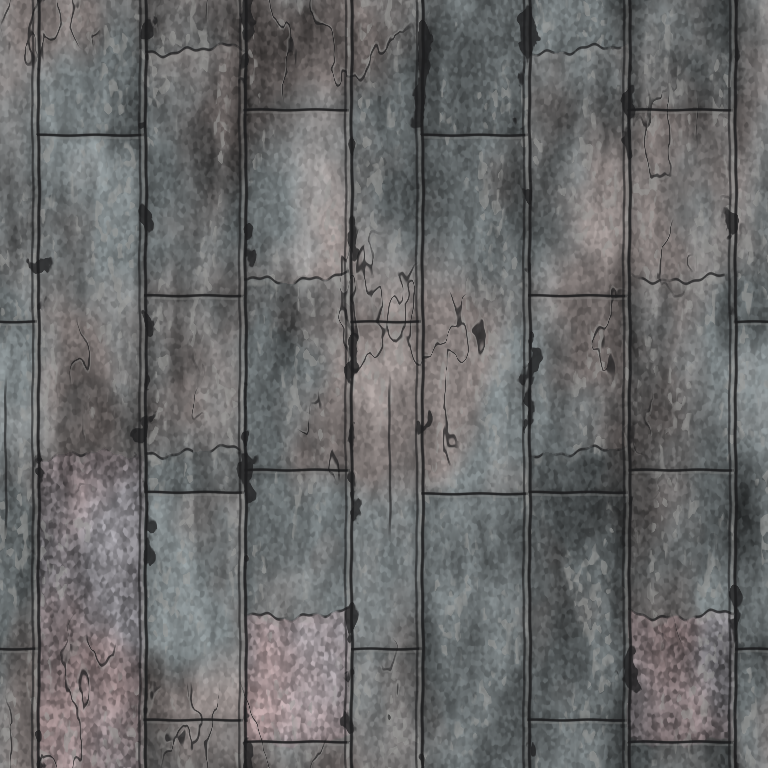
Write a three.js fragment shader that draws this texture.

```glsl
// Weathered metal cladding: four ribbed columns of stacked sheets, repeated twice across.
// Seams are distance lines; stains, grain, flakes and chips come from smooth cellular
// noise, and ragged tears from layered sines. Everything wraps at the canvas edges.
varying vec2 vUv;

const float TAU = 6.28318;
const float REPEATS = 2.0;
const float SHIFT = 0.089;                  // moves the narrow column to the cell start
const vec3 COOL = vec3(0.955, 1.01, 1.025);
const vec3 WARM = vec3(1.045, 0.985, 0.97);
const vec3 ROSE = vec3(1.04, 0.97, 0.99);
const vec3 SOOT = vec3(0.11, 0.11, 0.115);
const vec3 PALE = vec3(0.60, 0.60, 0.59);

float hash(vec2 p) {
  vec3 q = fract(p.xyx * 0.1031);
  q += dot(q, q.yzx + 33.33);
  return fract((q.x + q.y) * q.z);
}

// Smooth cellular noise: random cell values blended by distance to jittered centres.
float cells(vec2 uv, vec2 freq) {
  vec2 p = uv * freq, base = floor(p);
  float sum = 0.0, total = 0.0;
  for (int j = -1; j <= 1; j++) {
    for (int i = -1; i <= 1; i++) {
      vec2 cell = base + vec2(float(i), float(j));
      vec2 id = mod(cell, freq) + freq * 3.0;
      vec2 d = cell + vec2(hash(id + 7.0), hash(id + 31.0)) - p;
      float w = exp(-6.0 * dot(d, d));
      sum += w * hash(id + 59.0);
      total += w;
    }
  }
  return sum / total;
}

float layered(vec2 uv, vec2 freq) {
  float sum = 0.0, amp = 0.5;
  for (int i = 0; i < 4; i++) {
    sum += amp * cells(uv, freq);
    freq *= 2.0;
    amp *= 0.5;
  }
  return sum / 0.9375;
}

float ragged(float x) {
  return 0.005 * sin(TAU * 6.0 * x) + 0.003 * sin(TAU * 19.0 * x + 1.0)
       + 0.0015 * sin(TAU * 47.0 * x + 2.0);
}

float line(float d, float halfWidth) {
  return 1.0 - smoothstep(halfWidth * 0.4, halfWidth * 1.6, abs(d));
}

float band(float v, float lo, float hi, float soft) {
  return smoothstep(lo - soft, lo + soft, v) * (1.0 - smoothstep(hi - soft, hi + soft, v));
}

// Straight seams, ragged tears and the worn height range of a column; 9 means unused.
void columnPlan(float column, float copy, out vec3 seams, out vec2 tears, out vec2 worn) {
  tears = vec2(9.0);
  worn = vec2(-2.0, -1.0);
  if (column < 0.5) {
    seams = vec3(0.155, 0.581, 9.0);
  } else if (column < 1.5) {
    seams = vec3(0.824, copy < 0.5 ? 9.0 : 0.357, 9.0);
    if (copy < 0.5) { tears.x = 0.407; worn = vec2(-0.1, 0.407); }
  } else if (column < 2.5) {
    seams = vec3(0.0625, 0.359, 0.615);
    tears = vec2(0.412, 0.935);
  } else {
    seams = vec3(0.034, 0.388, 0.857);
    tears = vec2(0.20, 0.638);
    worn = vec2(0.034, 0.20);
  }
}

void main() {
  vec2 uv = vUv;
  float wobble = 0.0007 * sin(TAU * 5.0 * uv.y) + 0.0004 * sin(TAU * 17.0 * uv.y);
  float s = (uv.x + wobble) * REPEATS + SHIFT;
  float copy = mod(floor(s), REPEATS), u = fract(s);

  // Column and signed distance to its nearest rib
  vec3 edges = vec3(0.185, 0.464, 0.724);
  float column = dot(step(edges, vec3(u)), vec3(1.0));
  float rib = u < 0.5 ? u : u - 1.0;
  for (int i = 0; i < 3; i++) {
    float d = u - edges[i];
    if (abs(d) < abs(rib)) rib = d;
  }
  rib /= REPEATS;

  // Sheet identity
  vec3 seams; vec2 tears, worn;
  columnPlan(column, copy, seams, tears, worn);
  float tornY = uv.y + ragged(uv.x);
  float above = dot(step(seams, vec3(uv.y)), vec3(1.0)) + dot(step(tears, vec2(tornY)), vec2(1.0));
  float count = dot(step(seams, vec3(1.0)), vec3(1.0)) + dot(step(tears, vec2(1.0)), vec2(1.0));
  float sheet = hash(vec2(column + 4.0 * copy + 3.0, mod(above, count) + 11.0));

  // Stains, streaks and grain
  float stain = layered(uv, vec2(7.0, 5.0));
  float streak = layered(uv, vec2(44.0, 9.0));
  float grain = cells(uv, vec2(230.0, 170.0));
  float wornMask = band(tornY, worn.x, worn.y, 0.002);
  float tone = 0.425 + 0.48 * (stain - 0.5) + 0.22 * (streak - 0.5) + 0.07 * (sheet - 0.5);
  tone += (0.13 + 0.12 * wornMask) * (grain - 0.5) + 0.045 * wornMask;
  tone -= 0.09 * exp(-abs(rib) / 0.011);
  float hue = layered(uv + 0.37, vec2(6.0, 4.0));
  vec3 color = tone * mix(COOL, WARM, clamp(0.5 + 3.0 * (hue - 0.5) + 0.6 * (sheet - 0.5), 0.0, 1.0));
  color *= mix(vec3(1.0), ROSE, wornMask);

  // Pale flecks and flaking paint outlines
  float fleck = smoothstep(0.6, 0.82, cells(uv, vec2(170.0, 95.0))) * smoothstep(0.5, 0.64, streak);
  color = mix(color, PALE, 0.55 * fleck);
  float flake = layered(uv + 0.13, vec2(14.0, 6.0));
  float flakeMask = smoothstep(0.54, 0.64, hue + (column < 0.5 ? 0.07 : 0.0));
  color = mix(color, PALE, 0.3 * flakeMask * line(flake - 0.515, 0.008));
  color = mix(color, SOOT, 0.7 * flakeMask * line(flake - 0.5, 0.008));

  // Ragged tears and straight seams
  for (int i = 0; i < 2; i++) {
    float d = tornY - tears[i];
    color = mix(color, PALE, 0.4 * line(d + 0.006, 0.004) * smoothstep(0.35, 0.65, streak));
    color = mix(color, SOOT, 0.75 * line(d, 0.0017) * smoothstep(0.3, 0.55, streak));
  }
  for (int i = 0; i < 3; i++) {
    float d = uv.y - seams[i] + 0.0006 * sin(TAU * 14.0 * uv.x);
    color *= 1.0 - 0.18 * exp(-abs(d) / 0.006);
    color = mix(color, PALE, 0.25 * line(d + 0.0035, 0.0015));
    color = mix(color, SOOT, 0.88 * line(d, 0.0016));
  }

  // Slit in the narrow column, ribs and chipped rib edges
  color = mix(color, SOOT, 0.65 * line(u - 0.104, 0.003) * band(uv.y, 0.31, 0.5, 0.02));
  color = mix(color, PALE, (0.2 + 0.4 * streak) * line(rib + 0.0012, 0.0019));
  color = mix(color, SOOT, 0.85 * line(rib - 0.0025, 0.0019));
  color = mix(color, SOOT, 0.6 * line(rib + 0.0055, 0.0014));
  float chip = (layered(uv, vec2(26.0, 18.0)) - 0.58) * 0.07 - abs(rib - 0.003);
  color = mix(color, SOOT, 0.75 * smoothstep(-0.001, 0.002, chip));

  gl_FragColor = vec4(clamp(color, 0.0, 1.0), 1.0);
}
```
